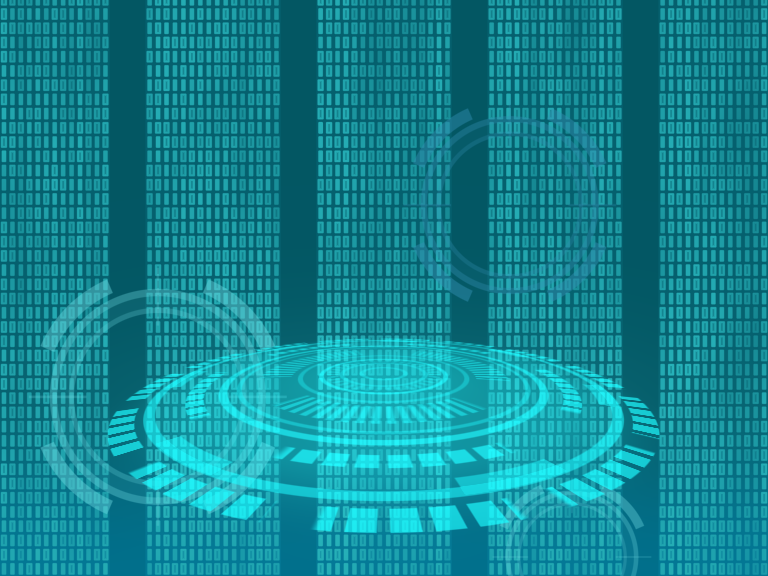
A WebGL 2 fragment shader for this background:

```glsl
#version 300 es
precision highp float;

#define BAND_PERIOD 0.2969
#define GAP_CENTER 0.2214
#define GAP_HALF 0.0310
#define GLYPHS_PER_BAND 16.0
#define ROW_HEIGHT 0.0247
#define DISC_CENTER vec2(0.666, 0.352)
#define DISC_TILT 0.27
#define DISC_PERSPECTIVE 1.751
#define DISC_GAIN 0.85

uniform vec2 u_resolution;
out vec4 outColor;

const float TAU = 6.2831853;
const vec3 DEEP = vec3(0.01, 0.34, 0.39);
const vec3 FLOOR_BLUE = vec3(0.0, 0.43, 0.54);
const vec3 GLYPH = vec3(0.14, 0.67, 0.70);
const vec3 CYAN = vec3(0.10, 0.93, 0.95);
const vec3 PALE = vec3(0.42, 0.84, 0.87);
const vec3 DUSK = vec3(0.20, 0.56, 0.70);

float hash(vec2 p) {
  return fract(sin(dot(p, vec2(127.1, 311.7))) * 4375.85);
}

float layeredWaves(vec2 p) {
  return sin(p.x * 23.0 + sin(p.y * 9.0)) * 0.45
       + sin(p.y * 17.0 + 2.0 * sin(p.x * 13.0)) * 0.35
       + sin(p.x * 47.0 - p.y * 31.0) * 0.2;
}

// Smooth coverage of the interval lo..hi
float span(float x, float lo, float hi, float aa) {
  return smoothstep(-aa, aa, x - lo) * smoothstep(-aa, aa, hi - x);
}

// Ring cut into equal blocks; duty is the lit share of each block
float blocks(float r, float angle, float lo, float hi, float count, float duty, float aa) {
  float cell = abs(fract(angle * count / TAU) - 0.5);
  float edge = (duty * 0.5 - cell) * TAU * r / count;
  return span(r, lo, hi, aa) * smoothstep(-aa, aa, edge);
}

// Columns of tall zeros and ones: x is light, y is the band mask
vec2 glyphBands(vec2 p, float px) {
  float x = mod(p.x - GAP_CENTER, BAND_PERIOD);
  float mask = span(x, GAP_HALF, BAND_PERIOD - GAP_HALF, px);
  float band = floor((p.x - GAP_CENTER) / BAND_PERIOD);
  float width = (BAND_PERIOD - 2.0 * GAP_HALF) / GLYPHS_PER_BAND;
  vec2 size = vec2(width, ROW_HEIGHT);
  vec2 grid = vec2(x - GAP_HALF, p.y) / size;
  vec2 id = floor(grid) + vec2(band * GLYPHS_PER_BAND, 0.0);
  vec2 q = abs(fract(grid) - 0.5) * size;
  float zero = step(0.5, hash(id));
  vec2 halfSize = size * vec2(mix(0.27, 0.37, zero), 0.41);
  vec2 e = q - halfSize + 0.002;
  float d = length(max(e, 0.0)) + min(max(e.x, e.y), 0.0) - 0.002;
  float ink = smoothstep(px, -px, d);
  float hollow = smoothstep(px, -px, max(q.x - size.x * 0.1, q.y - size.y * 0.26));
  ink *= 1.0 - 0.5 * zero * hollow;
  float column = 0.75 + 0.35 * hash(vec2(id.x, 7.0));
  float rim = smoothstep(0.05, 0.1, abs(x - BAND_PERIOD * 0.5));
  float tone = column + 0.17 * layeredWaves(p) + 0.2 * (hash(id + 31.0) - 0.5) + 0.12 * rim;
  return vec2(ink * tone, mask);
}

// Flat dial: two rings, four diagonal arcs and four crosshair ticks
float dial(vec2 p, float radius, float px) {
  float r = length(p) / radius, aa = px / radius;
  float angle = atan(p.y, p.x);
  float light = 0.75 * span(r, 0.96, 1.03, aa) + 0.6 * span(r, 0.80, 0.85, aa);
  light += 0.9 * blocks(r, angle, 1.08, 1.22, 4.0, 0.48, aa);
  light += 0.15 * span(r, 0.85, 0.96, aa);
  vec2 a = abs(p) / radius;
  float tick = span(min(a.x, a.y), -1.0, 0.012, aa) * span(max(a.x, a.y), 0.68, 1.23, aa);
  return min(light + 0.5 * tick, 1.0);
}

// Tilted disc: x is line light, y is soft fill
vec2 platform(vec2 p) {
  vec2 q = vec2(p.x - DISC_CENTER.x, DISC_CENTER.y - p.y);
  float z = q.y / max(DISC_TILT + DISC_PERSPECTIVE * q.y, 0.03);
  vec2 ground = vec2(q.x * (1.0 - DISC_PERSPECTIVE * z), z);
  float r = length(ground), angle = atan(ground.y, ground.x);
  float aa = clamp(fwidth(r), 0.0005, 0.02) * 0.8;
  float inside = step(-0.09, q.y);
  float groups = smoothstep(-0.85, -0.7, sin(angle * 13.0 + 0.9));
  float light = blocks(r, angle, 0.345, 0.367, 80.0, 0.7, aa) * groups;
  light += 0.8 * span(r, 0.326, 0.337, aa);
  // Thick accents on the main rim
  light += 0.7 * blocks(r, angle + 0.1, 0.314, 0.335, 7.0, 0.32, aa);
  light += 0.95 * blocks(r, angle, 0.274, 0.295, 64.0, 0.72, aa)
         * smoothstep(-0.4, -0.2, sin(angle * 5.0 + 0.2));
  light += 0.85 * span(r, 0.245, 0.256, aa) + 0.55 * span(r, 0.226, 0.233, aa);
  light += 0.7 * blocks(r, angle, 0.155, 0.207, 72.0, 0.55, aa)
         * smoothstep(-0.6, -0.4, sin(angle * 3.0 + 3.0));
  // Fine inner rings
  for (int i = 0; i < 4; i++) {
    float ring = 0.034 + 0.034 * float(i);
    light += (i == 2 ? 0.85 : 0.5) * span(r, ring, ring + 0.008, aa);
  }
  light += 0.4 * blocks(r, angle, 0.078, 0.097, 36.0, 0.5, aa);
  float fill = smoothstep(0.38, 0.28, r) * (0.23 + 0.17 * exp(-r * r * 30.0));
  return vec2(min(light, 1.0), fill) * inside;
}

void main() {
  vec2 p = gl_FragCoord.xy / u_resolution.y;
  float px = 0.8 / u_resolution.y;
  vec3 color = mix(FLOOR_BLUE, DEEP, smoothstep(0.0, 0.32, p.y));

  // Lit bands of glyphs
  vec2 bands = glyphBands(p, px);
  color += bands.y * vec3(0.01, 0.035, 0.04);
  color = mix(color, GLYPH, bands.y * clamp(bands.x * 0.83, 0.0, 1.0));

  // Floating dials
  color = mix(color, PALE, 0.48 * dial(p - vec2(0.274, 0.311), 0.182, px));
  color = mix(color, DUSK, 0.50 * dial(p - vec2(0.885, 0.644), 0.150, px));
  color = mix(color, PALE, 0.42 * dial(p - vec2(0.993, 0.033), 0.112, px));

  // Luminous disc, with the glyphs showing through
  vec2 disc = platform(p);
  float veil = mix(0.82, 1.0, bands.y * clamp(bands.x, 0.0, 1.0));
  color = mix(color, CYAN, disc.y);
  color = mix(color, CYAN, disc.x * DISC_GAIN * veil);
  vec2 haze = (p - vec2(0.666, 0.26)) / vec2(0.5, 0.17);
  color += vec3(0.04, 0.09, 0.09) * exp(-dot(haze, haze));
  outColor = vec4(clamp(color, 0.0, 1.0), 1.0);
}
```
